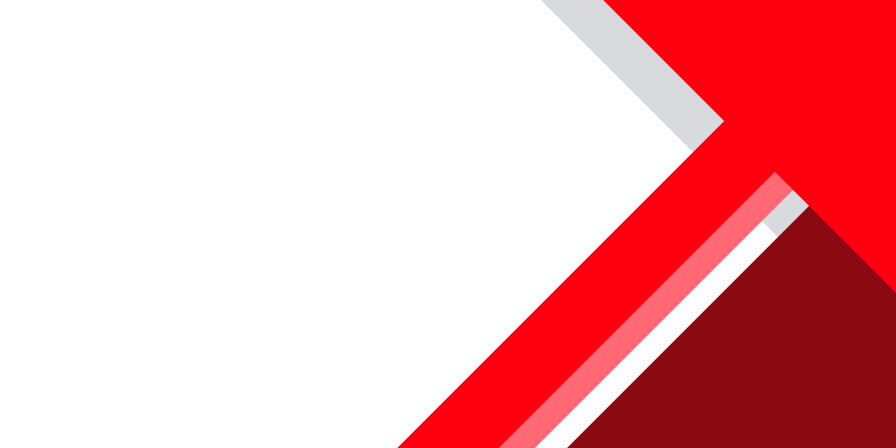
Give the GLSL for this background, as a Shadertoy shader.

```glsl
// Flat background of 45 degree bands: a red corner and a red diagonal stripe
// meet over white, with a pink trim, a dark red wedge and a grey shadow strip.
// Each shape is a soft half-plane or band along one of the two diagonals.

// Colours
const vec3 WHITE    = vec3(1.0);
const vec3 RED      = vec3(1.0, 0.0, 0.055);
const vec3 DARK_RED = vec3(0.545, 0.04, 0.07);
const vec3 PINK     = vec3(1.0, 0.41, 0.46);
const vec3 GREY     = vec3(0.85, 0.855, 0.87);

// Edge positions along x + y, in canvas heights
const float SHADOW_START = 2.207;
const float CORNER_START = 2.3464;

// Edge positions along x - y, in canvas heights
const float STRIPE_START = 0.8867;
const float PINK_START   = 1.1133;
const float PINK_END     = 1.194;
const float WEDGE_START  = 1.2656;

// Edge softness, in pixels
const float SOFTNESS = 0.8;

// Coverage of the side where value exceeds edge
float beyond(float edge, float value) {
    float blur = SOFTNESS / iResolution.y;
    return smoothstep(-blur, blur, value - edge);
}

void mainImage(out vec4 fragColor, in vec2 fragCoord) {
    vec2 p = fragCoord / iResolution.y;
    float rising = p.x + p.y;
    float falling = p.x - p.y;

    // Grey shadow strip on white
    vec3 color = mix(WHITE, GREY, beyond(SHADOW_START, rising));

    // Diagonal stripe with its pink trim
    vec3 stripe = mix(RED, PINK, beyond(PINK_START, falling));
    float stripeMask = beyond(STRIPE_START, falling) - beyond(PINK_END, falling);
    color = mix(color, stripe, stripeMask);

    // Dark wedge, then the red corner on top
    color = mix(color, DARK_RED, beyond(WEDGE_START, falling));
    color = mix(color, RED, beyond(CORNER_START, rising));

    fragColor = vec4(color, 1.0);
}
```
